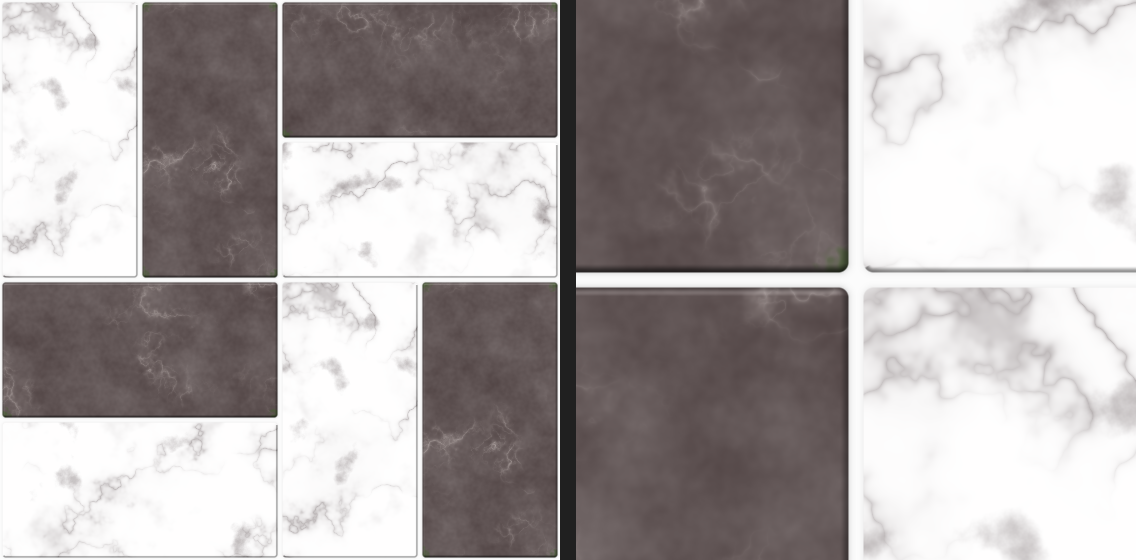
Left, the full canvas; right, a detail of the centre.
Write a Shadertoy shader that draws this pattern.

```glsl
#define BLOCKS 2.0
#define JOINT 0.0045
#define CORNER 0.006
#define BEVEL 0.0055
#define VEIN_SCALE 6.5
#define VEIN_WARP 1.5
#define GROUT vec3(0.99)
#define WHITE_STONE vec3(1.0, 0.998, 0.998)
#define DARK_LOW vec3(0.325, 0.275, 0.275)
#define DARK_HIGH vec3(0.435, 0.392, 0.392)
#define DARK_VEIN vec3(0.74, 0.70, 0.69)
#define MOSS vec3(0.27, 0.37, 0.19)

float hash(vec2 p) {
    return fract(sin(dot(p, vec2(127.1, 311.7))) * 43758.5);
}

float cornerGradient(vec2 cell, vec2 offset) {
    float angle = 6.2832 * hash(cell);
    return dot(vec2(cos(angle), sin(angle)), offset);
}

float gradientNoise(vec2 p) {
    vec2 i = floor(p), f = fract(p);
    vec2 u = f * f * f * (f * (f * 6.0 - 15.0) + 10.0);
    vec2 e = vec2(1.0, 0.0);
    float low = mix(cornerGradient(i, f), cornerGradient(i + e, f - e), u.x);
    float high = mix(cornerGradient(i + e.yx, f - e.yx), cornerGradient(i + 1.0, f - 1.0), u.x);
    return mix(low, high, u.y);
}

float fbm(vec2 p) {
    float sum = 0.0, amplitude = 0.5;
    for (int i = 0; i < 5; i++) {
        sum += amplitude * gradientNoise(p);
        p = mat2(1.6, 1.2, -1.2, 1.6) * p + 3.7;
        amplitude *= 0.5;
    }
    return sum;
}

// Distance to the centre line of a wandering vein
float veinDistance(vec2 p) {
    vec2 warp = vec2(fbm(p * 1.3 + 4.1), fbm(p * 1.3 + 19.6));
    return abs(gradientNoise(p + VEIN_WARP * warp));
}

vec3 whiteMarble(vec2 p) {
    float d = veinDistance(p * VEIN_SCALE);
    float presence = smoothstep(-0.12, 0.24, fbm(p * 5.0 + 31.0));
    float vein = 0.17 * exp(-d * 32.0) + 0.09 * exp(-d * 8.0);
    float cloud = 0.12 * smoothstep(0.12, 0.42, fbm(p * 7.0 + 8.0));
    float smudge = 0.28 * smoothstep(0.32, 0.62, gradientNoise(p * 13.0 + 2.0) + 0.3 * fbm(p * 40.0));
    return WHITE_STONE - (presence * vein + cloud + smudge) * vec3(0.96, 1.03, 1.02);
}

vec3 darkMarble(vec2 p) {
    float mottle = fbm(p * 11.0) + 0.45 * fbm(p * 34.0 + 6.0);
    vec3 colour = mix(DARK_LOW, DARK_HIGH, clamp(0.5 + 1.25 * mottle, 0.0, 1.2));
    float presence = smoothstep(0.0, 0.38, fbm(p * 6.0 + 13.0));
    float d = veinDistance(p * VEIN_SCALE * 1.7);
    float fine = veinDistance(p * VEIN_SCALE * 3.2 + 9.0);
    float vein = 0.42 * exp(-d * 22.0) + 0.16 * exp(-d * 5.0) + 0.22 * exp(-fine * 16.0);
    return mix(colour, DARK_VEIN, presence * vein) + 0.02 * gradientNoise(p * 130.0);
}

void mainImage(out vec4 fragColor, in vec2 fragCoord) {
    vec2 uv = fragCoord / iResolution.xy;
    float pixel = 1.0 / min(iResolution.x, iResolution.y);

    // Alternate upright and lying pairs of tiles
    vec2 block = floor(uv * BLOCKS), local = fract(uv * BLOCKS);
    bool upright = mod(block.x + block.y, 2.0) > 0.5;
    bool dark = (upright ? local.x : local.y) > 0.5;
    float along = dark ? 0.75 : 0.25;
    vec2 centre = upright ? vec2(along, 0.5) : vec2(0.5, along);
    vec2 halfSize = (upright ? vec2(0.25, 0.5) : vec2(0.5, 0.25)) / BLOCKS - JOINT;
    vec2 q = (local - centre) / BLOCKS;

    // Rounded tile outline
    vec2 k = abs(q) - halfSize + CORNER;
    float d = length(max(k, 0.0)) + min(max(k.x, k.y), 0.0) - CORNER;

    // Upright pairs share one slab, lying pairs each have their own
    float seed = (dark ? 3.0 : 1.0) + (upright ? 0.0 : 5.0 + 4.0 * block.x + 7.0 * block.y);
    vec2 slab = q + seed * vec2(3.13, 1.71);
    vec3 stone = dark ? darkMarble(slab) : whiteMarble(slab);

    // Green traces at some dark corners
    vec2 corner = sign(q);
    float reach = length(abs(q) - halfSize) + 0.012 * gradientNoise(slab * 160.0);
    float trace = step(0.45, hash(corner + seed)) * (1.0 - smoothstep(0.006, 0.02, reach));
    if (dark) stone = mix(stone, MOSS, 0.65 * trace);

    // Bevel lit from the upper left
    vec2 slope = max(abs(q) - halfSize + BEVEL, 0.0) * corner;
    float light = dot(slope / max(length(slope), 0.0001), vec2(-0.35, 0.94));
    float edge = smoothstep(-BEVEL, 0.0, d);
    if (dark) {
        stone += 0.16 * edge * (1.0 - edge) * 4.0 * max(light, 0.0);
        stone *= 1.0 - edge * (0.2 + 0.45 * max(-light, 0.0));
    } else {
        float shade = smoothstep(0.0, 0.35, -light);
        stone -= 0.42 * shade * smoothstep(-0.004, -0.0005, d);
    }

    // Soft shadow in the joint
    vec3 joint = GROUT - 0.13 * exp(-max(d, 0.0) * 650.0) * (dark ? 1.0 : 0.4);
    vec3 colour = mix(joint, stone, 1.0 - smoothstep(-pixel, pixel, d));
    fragColor = vec4(clamp(colour, 0.0, 1.0), 1.0);
}
```
